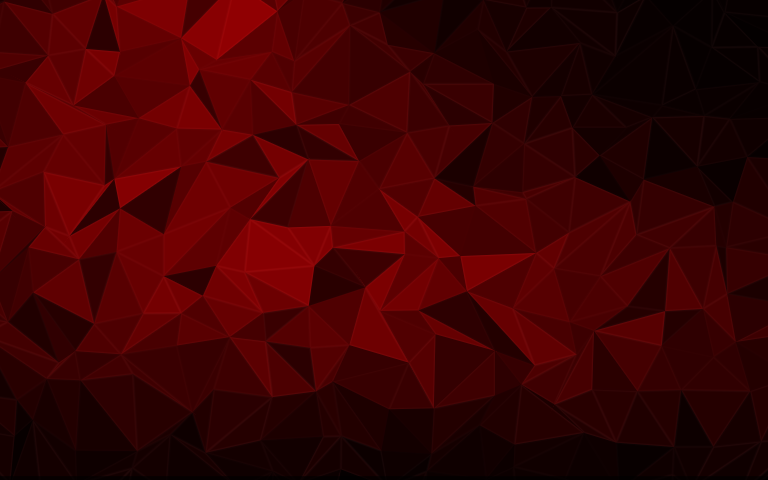
Write a WebGL 1 fragment shader that draws this background.

```glsl
precision highp float;

uniform vec2 u_resolution;

#define CELLS 11.0
#define JITTER 0.45
#define FACET_LOW 0.68
#define FACET_HIGH 1.18
#define DARK_SHARE 0.11
#define DARK_GAIN 0.5
#define SEAM_WIDTH 0.045
#define SEAM_COLOR vec3(0.055, 0.03, 0.03)
#define BORDER 0.008

float hash(vec2 p) {
  vec3 q = fract(p.xyx * vec3(0.1031, 0.1030, 0.0973));
  q += dot(q, q.yzx + 33.33);
  return fract((q.x + q.y) * q.z);
}

float cross2(vec2 a, vec2 b) {
  return a.x * b.y - a.y * b.x;
}

// Grid corner moved by a random offset
vec2 vertex(vec2 corner) {
  vec2 offset = vec2(hash(corner + 17.0), hash(corner + 71.5));
  return corner + JITTER * (2.0 * offset - 1.0);
}

float glow(vec2 p, vec2 centre, vec2 radius) {
  vec2 d = (p - centre) / radius;
  return exp(-dot(d, d));
}

// Red level over the canvas, in units of its height
float lightField(vec2 p) {
  float light = 0.08;
  light += 0.31 * glow(p, vec2(0.42, 0.50), vec2(0.55, 0.36));
  light += 0.36 * glow(p, vec2(0.43, 1.03), vec2(0.22, 0.22));
  light += 0.20 * glow(p, vec2(0.95, 0.40), vec2(0.36, 0.23));
  light += 0.16 * glow(p, vec2(1.45, 0.36), vec2(0.40, 0.26));
  light += 0.16 * glow(p, vec2(0.10, 0.85), vec2(0.50, 0.40));
  light += 0.06 * glow(p, vec2(0.85, 0.88), vec2(0.30, 0.25));
  light -= 0.06 * glow(p, vec2(1.50, 0.92), vec2(0.40, 0.35));
  return light * mix(0.55, 1.0, smoothstep(0.0, 0.28, p.y));
}

// Signed distance to a line through a and b
float edgeDistance(vec2 p, vec2 a, vec2 b) {
  return cross2(b - a, p - a) / max(length(b - a), 0.0001);
}

// Distance to the triangle border, positive inside
float triangleDistance(vec2 p, vec2 a, vec2 b, vec2 c) {
  float side = cross2(b - a, c - a) < 0.0 ? -1.0 : 1.0;
  return min(min(side * edgeDistance(p, a, b), side * edgeDistance(p, b, c)),
             side * edgeDistance(p, c, a));
}

// Flat shade of one facet with a faint seam along its border
vec3 facetColor(vec2 centre, float inside) {
  float shade = hash(centre * 37.0 + 5.0);
  float gain = mix(FACET_LOW, FACET_HIGH, shade);
  gain *= hash(centre * 53.0 + 9.0) < DARK_SHARE ? DARK_GAIN : 1.0;
  float red = max(lightField(centre / CELLS) * gain, 0.015);
  float seam = 1.0 - smoothstep(0.0, SEAM_WIDTH, inside);
  return vec3(red, 0.0, 0.012 * red) + SEAM_COLOR * seam * shade;
}

// Add a facet, weighted by its coverage of the pixel
void addFacet(inout vec4 sum, vec2 p, vec2 a, vec2 b, vec2 c, float pixel) {
  float inside = triangleDistance(p, a, b, c);
  float coverage = clamp(inside / pixel + 0.5, 0.0, 1.0);
  if (coverage > 0.0) {
    sum += coverage * vec4(facetColor((a + b + c) / 3.0, inside), 1.0);
  }
}

void main() {
  vec2 uv = gl_FragCoord.xy / u_resolution.y;
  vec2 p = uv * CELLS;
  float pixel = CELLS / u_resolution.y;
  vec4 sum = vec4(0.0);

  // Split each nearby quad along a diagonal that stays inside it
  for (int j = -1; j <= 1; j++) {
    for (int i = -1; i <= 1; i++) {
      vec2 cell = floor(p) + vec2(float(i), float(j));
      vec2 a = vertex(cell);
      vec2 b = vertex(cell + vec2(1.0, 0.0));
      vec2 c = vertex(cell + vec2(1.0, 1.0));
      vec2 d = vertex(cell + vec2(0.0, 1.0));
      bool splitAC = cross2(c - a, b - a) * cross2(c - a, d - a) < 0.0;
      bool splitBD = cross2(d - b, a - b) * cross2(d - b, c - b) < 0.0;
      if (splitAC && (!splitBD || hash(cell + 3.7) < 0.5)) {
        addFacet(sum, p, a, b, c, pixel);
        addFacet(sum, p, a, c, d, pixel);
      } else {
        addFacet(sum, p, a, b, d, pixel);
        addFacet(sum, p, b, c, d, pixel);
      }
    }
  }

  // Dark strip along the bottom
  vec3 color = sum.rgb / max(sum.a, 0.001);
  float strip = clamp((uv.y - BORDER) * u_resolution.y + 0.5, 0.0, 1.0);
  gl_FragColor = vec4(color * mix(0.35, 1.0, strip), 1.0);
}
```
